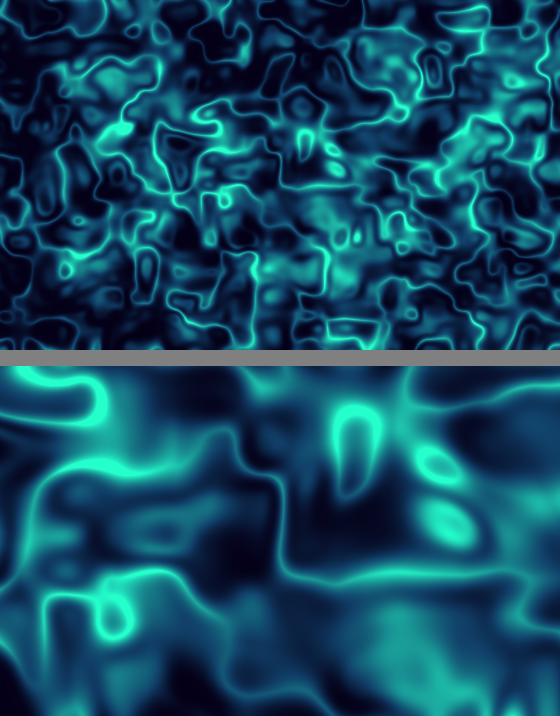
Top: the whole. Bottom: its middle third, enlarged.
Give the GLSL for this texture, as a WebGL 1 fragment shader.

```glsl
precision highp float;
// Glowing teal filaments over a dark, cloudy sea of blue.
// Warped value noise makes small clouds; a second field adds dark and
// light bands along its contours, and bright veins on the middle one.

uniform vec2 u_resolution;

float hash(vec2 p) {
  return fract(sin(dot(p, vec2(127.1, 311.7))) * 43758.5453);
}

float valueNoise(vec2 p) {
  vec2 cell = floor(p);
  vec2 f = fract(p);
  f = f * f * (3.0 - 2.0 * f);
  float low = mix(hash(cell), hash(cell + vec2(1.0, 0.0)), f.x);
  float high = mix(hash(cell + vec2(0.0, 1.0)), hash(cell + vec2(1.0, 1.0)), f.x);
  return mix(low, high, f.y);
}

// Soft patches: broad, medium and small
float clouds(vec2 p) {
  return 0.09
       + 0.28 * valueNoise(p * 5.5 + 3.7)
       + 0.30 * valueNoise(p * 11.0 + 21.3)
       + 0.24 * valueNoise(p * 22.0 + 58.1);
}

// Signed height above the contour that carries the veins
float veinField(vec2 p) {
  return 0.6 * valueNoise(p * 11.0 + 91.4)
       + 0.4 * valueNoise(p * 22.0 + 137.9) - 0.5;
}

// Night blue through deep blue to bright aqua
vec3 seaColor(float glow) {
  vec3 night = vec3(0.015, 0.0, 0.09);
  vec3 deep = vec3(0.065, 0.25, 0.41);
  vec3 aqua = vec3(0.14, 1.0, 0.80);
  vec3 color = mix(night, deep, clamp(glow / 0.25, 0.0, 1.0));
  return mix(color, aqua, clamp((glow - 0.25) / 0.75, 0.0, 1.0));
}

void main() {
  vec2 p = gl_FragCoord.xy / u_resolution.y;

  // Bend the noise lattice so that the lines run in all directions
  vec2 bend = vec2(valueNoise(p * 8.0 + 171.2), valueNoise(p * 8.0 + 213.6));
  p += 0.04 * (bend - 0.5);

  // Contour bands darken the clouds beside the veins
  float field = veinField(p);
  float bands = 0.075 * cos(field * 22.0);

  // Squaring keeps the dark areas wide and the highlights few
  float lift = max(clouds(p) + bands - 0.275, 0.0);
  float glow = 3.3 * lift * lift;

  // Veins shine more strongly where the clouds are bright
  float vein = exp(-32.0 * sqrt(field * field + 0.00006));
  glow += vein * (0.2 + 0.45 * glow);

  gl_FragColor = vec4(seaColor(glow), 1.0);
}
```
